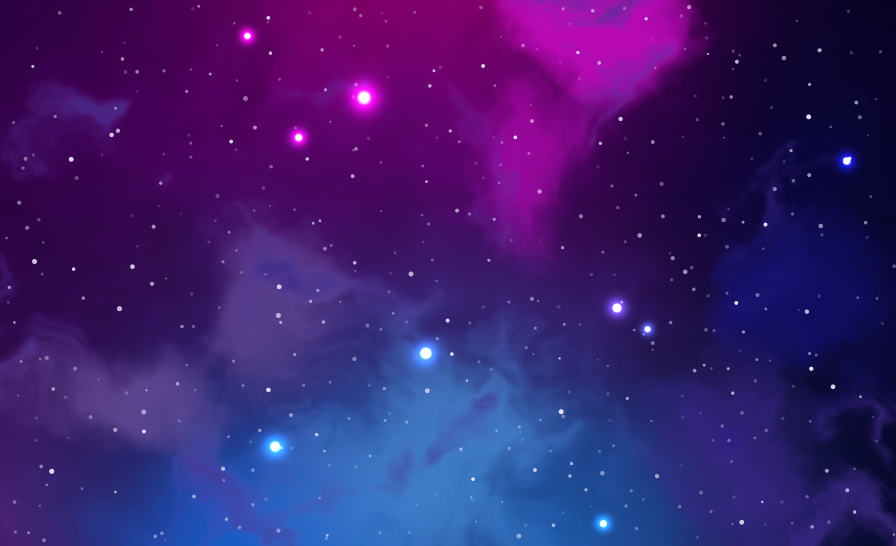
Write a Shadertoy shader that draws this background.

```glsl
float hash(vec2 p) {
    vec3 q = fract(vec3(p.xyx) * 0.1031);
    q += dot(q, q.yzx + 33.33);
    return fract((q.x + q.y) * q.z);
}

float noise(vec2 p) {
    vec2 cell = floor(p), f = fract(p);
    f = f * f * (3.0 - 2.0 * f);
    float low = mix(hash(cell), hash(cell + vec2(1, 0)), f.x);
    float high = mix(hash(cell + vec2(0, 1)), hash(cell + vec2(1, 1)), f.x);
    return mix(low, high, f.y);
}

float fbm(vec2 p) {
    float sum = 0.0, amplitude = 0.5;
    for (int i = 0; i < 5; i++) {
        sum += amplitude * noise(p);
        p = mat2(1.6, 1.2, -1.2, 1.6) * p + 7.3;
        amplitude *= 0.5;
    }
    return sum / 0.97;
}

float blob(vec2 p, vec2 center, vec2 radius) {
    vec2 d = (p - center) / radius;
    return exp(-dot(d, d));
}

vec3 wash(vec3 color, vec3 tint, vec2 p, vec2 center, vec2 radius, float strength) {
    return mix(color, tint, strength * blob(p, center, radius));
}

// A soft blob eroded by noise into billows
float cloud(vec2 p, vec2 center, vec2 radius, float billows) {
    return smoothstep(0.1, 0.95, blob(p, center, radius) + 1.3 * (billows - 0.5));
}

// One star per occupied grid cell, kept clear of the cell borders
float starLayer(vec2 p, float cells, float density, float size, float seed) {
    vec2 grid = p * cells, id = floor(grid) + seed;
    vec2 offset = 0.15 + 0.7 * vec2(hash(id + 11.7), hash(id + 47.1));
    float radius = size * mix(0.55, 1.0, hash(id + 83.9));
    float pixel = 1.0 / iResolution.y;
    float d = length(fract(grid) - offset) / cells;
    float disc = 1.0 - smoothstep(radius - 0.6 * pixel, radius + 0.6 * pixel, d);
    return disc * step(hash(id), density) * mix(0.4, 1.0, hash(id + 29.3));
}

vec3 glowTint(vec2 p) {
    vec3 tint = mix(vec3(0.15, 0.6, 1.0), vec3(0.95, 0.05, 0.9), smoothstep(0.3, 0.6, p.y));
    return mix(tint, vec3(0.1, 0.12, 1.0), smoothstep(1.2, 1.5, p.x));
}

vec3 glowingStar(vec2 p, vec2 center, float size, vec3 tint) {
    float d = length(p - center) / size;
    float halo = 0.8 * exp(-d * d * 0.28) + 0.25 * exp(-d * 0.8);
    float core = 1.0 - smoothstep(0.5, 1.15, d);
    return tint * halo + vec3(core);
}

vec3 nebula(vec2 p) {
    vec2 bend = vec2(fbm(p * 4.0 + 3.1), fbm(p * 4.0 + 19.7)) - 0.5;
    vec2 q = p + 0.16 * bend;
    float billows = fbm(p * 6.0 + 2.5 * bend + 5.0);

    // Plum to navy backdrop with broad washes
    vec3 color = mix(vec3(0.15, 0.005, 0.24), vec3(0.02, 0.012, 0.14), smoothstep(0.95, 1.5, q.x));
    color = wash(color, vec3(0.37, 0.005, 0.43), q, vec2(0.68, 0.8), vec2(0.52, 0.34), 0.95);
    color = wash(color, vec3(0.62, 0.0, 0.47), q, vec2(0.82, 1.06), vec2(0.38, 0.2), 0.9);
    color = wash(color, vec3(0.24, 0.1, 0.41), q, vec2(0.75, 0.43), vec2(0.5, 0.17), 0.85);
    color = wash(color, vec3(0.33, 0.1, 0.42), q, vec2(0.04, 0.06), vec2(0.22, 0.2), 0.85);
    color = wash(color, vec3(0.15, 0.25, 0.55), q, vec2(0.78, 0.06), vec2(0.55, 0.36), 1.0);
    color = wash(color, vec3(0.07, 0.36, 0.78), q, vec2(0.5, 0.0), vec2(0.3, 0.2), 0.9);
    color = wash(color, vec3(0.12, 0.4, 0.74), q, vec2(1.06, 0.0), vec2(0.22, 0.2), 0.8);
    color = wash(color, vec3(0.03, 0.03, 0.27), q, vec2(1.5, 0.7), vec2(0.18, 0.2), 0.6);
    color *= 0.8 + 0.4 * billows;

    // Magenta column descending from the top
    float magenta = max(cloud(q, vec2(1.1, 0.95), vec2(0.19, 0.13), billows),
                        cloud(q, vec2(0.99, 0.74), vec2(0.11, 0.15), billows) * 0.7);
    color = mix(color, vec3(0.78, 0.04, 0.76), 0.85 * magenta);

    // Pale blue heart and lavender arm
    float blue = cloud(q, vec2(0.82, 0.12), vec2(0.25, 0.25), billows);
    color = mix(color, vec3(0.28, 0.54, 0.82), 0.75 * blue);
    float arm = max(cloud(q, vec2(0.25, 0.26), vec2(0.2, 0.085), billows),
                    cloud(q, vec2(0.51, 0.42), vec2(0.12, 0.16), billows) * 0.8);
    color = mix(color, vec3(0.45, 0.34, 0.63), 0.65 * arm);

    // Violet and cobalt drifts on the right
    float violet = cloud(q, vec2(1.36, 0.18), vec2(0.15, 0.28), billows);
    color = mix(color, vec3(0.21, 0.14, 0.5), 0.75 * violet);
    float cobalt = cloud(q, vec2(1.5, 0.42), vec2(0.22, 0.15), billows);
    return mix(color, vec3(0.07, 0.06, 0.44), 0.75 * cobalt);
}

void mainImage(out vec4 fragColor, in vec2 fragCoord) {
    vec2 p = fragCoord / iResolution.y;
    vec3 color = nebula(p);

    // Scattered stars, faint to bright
    for (int i = 0; i < 3; i++) {
        float level = float(i);
        float star = starLayer(p, 19.0 - 3.0 * level, 0.42 - 0.07 * level, 0.0032 + 0.0007 * level, 37.0 * level);
        color = mix(color, vec3(0.93, 0.9, 1.0), star * (0.4 + 0.3 * level));
    }

    // Glowing stars: position and size
    vec3 beacons[9] = vec3[9](
        vec3(0.667, 0.821, 0.014), vec3(0.547, 0.748, 0.008), vec3(0.453, 0.934, 0.007),
        vec3(1.551, 0.705, 0.008), vec3(1.130, 0.436, 0.009), vec3(1.186, 0.397, 0.006),
        vec3(0.780, 0.353, 0.011), vec3(0.504, 0.182, 0.010), vec3(1.105, 0.041, 0.007));
    for (int i = 0; i < 9; i++) {
        vec3 beacon = beacons[i];
        color += glowingStar(p, beacon.xy, beacon.z, glowTint(beacon.xy));
    }
    fragColor = vec4(min(color, 1.0), 1.0);
}
```
